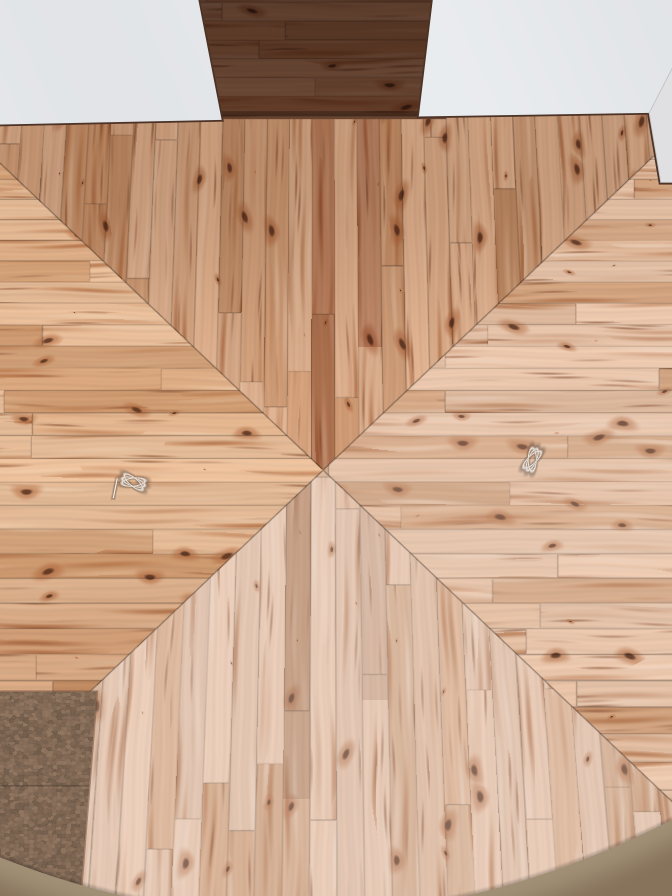
Give the GLSL for this texture, as a WebGL 1 fragment shader.

```glsl
precision highp float;
uniform vec2 u_resolution;

float hash(vec2 c) {
  return fract(sin(dot(c, vec2(127.1, 311.7))) * 43758.5);
}

// Coverage of a signed distance, about one pixel soft
float fill(float d) {
  return clamp(0.5 - d * u_resolution.y, 0.0, 1.0);
}

// Cellular noise: x = distance to nearest point, y = random value of its cell
vec2 cellular(vec2 p) {
  vec2 base = floor(p), best = vec2(9.0, 0.0);
  for (int j = -1; j <= 1; j++) {
    for (int i = -1; i <= 1; i++) {
      vec2 c = base + vec2(float(i), float(j));
      float d = length(p - c - 0.15 - 0.7 * vec2(hash(c), hash(c + 41.3)));
      if (d < best.x) best = vec2(d, hash(c + 17.9));
    }
  }
  return best;
}

// Boards: q.x runs along the grain, q.y across it
vec3 planks(vec2 q, float width, float seed) {
  float across = q.y / width + 0.5;
  float row = floor(across);
  float span = 0.3 + 0.3 * hash(vec2(row, seed));
  float along = q.x / span + 9.0 * hash(vec2(seed, row + 5.0));
  vec2 id = vec2(row + seed * 37.0, floor(along));
  float tone = hash(id);
  vec3 col = mix(vec3(0.90, 0.775, 0.685), vec3(0.81, 0.64, 0.51), smoothstep(0.35, 0.95, tone));
  col *= 0.97 + 0.06 * hash(id + 3.0);

  // Wavy fine grain, broad and narrow streaks
  float g = q.y + 0.002 * sin(q.x * 14.0 + tone * 40.0) + 0.0008 * sin(q.x * 41.0 + tone * 90.0);
  col *= 1.0 + 0.015 * sin(g * 520.0 + tone * 30.0) + 0.012 * sin(g * 1100.0 + tone * 80.0);
  vec2 streak = cellular(vec2(q.x * 6.0, g * 120.0) + tone * 50.0);
  float body = 1.0 - smoothstep(0.0, 0.55, streak.x);
  col = mix(col, vec3(0.66, 0.41, 0.25), body * 0.7 * smoothstep(0.6, 1.0, streak.y));
  col = mix(col, vec3(0.94, 0.86, 0.80), body * 0.6 * smoothstep(0.4, 0.0, streak.y));
  vec2 vein = cellular(vec2(q.x * 13.0, g * 210.0) + tone * 30.0);
  col = mix(col, vec3(0.50, 0.29, 0.18), 0.55 * smoothstep(0.8, 1.0, vein.y) * (1.0 - smoothstep(0.0, 0.5, vein.x)));

  // Scattered knots of many sizes with warm halos
  vec2 knot = cellular(vec2(q.x * 17.0, across * 0.9 + 0.12 * sin(q.x * 90.0) + seed * 13.0));
  float size = 0.14 * smoothstep(0.78, 1.0, knot.y);
  col = mix(col, vec3(0.68, 0.41, 0.25), 0.5 * step(0.78, knot.y) * (1.0 - smoothstep(size, size * 2.4 + 0.05, knot.x)));
  col = mix(col, vec3(0.32, 0.18, 0.12), 0.8 * step(0.78, knot.y) * (1.0 - smoothstep(size * 0.4, size + 0.01, knot.x)));

  // Seams between rows and at board ends
  float f = fract(across), e = fract(along);
  float seam = min(min(f, 1.0 - f) * width, min(e, 1.0 - e) * span);
  return col * (1.0 - (0.06 + 0.2 * hash(id + 8.0)) * (1.0 - smoothstep(0.0, 0.0017, seam)));
}

// Four mitred fields of boards meeting at one centre
vec3 mitredFloor(vec2 d) {
  float mitre = (abs(d.y) - 0.95 * abs(d.x)) / 1.38;
  vec3 col;
  if (mitre > 0.0) {
    float up = step(0.0, d.y);
    float x = d.x / (1.0 - mix(0.3, 0.2, up) * d.y);
    float row = floor(x / 0.027 + 0.5);
    col = planks(vec2(d.y, x), 0.027, 1.0 + up);
    // Darker boards beside the axis
    float longBoard = step(abs(row + 1.0 - up), 0.1) * step(-0.367, d.y);
    float shortBoard = step(abs(row - 2.0), 0.1) * step(mix(-0.257, 0.137, up), d.y);
    col *= 1.0 - max(longBoard, shortBoard) * mix(vec3(0.10, 0.13, 0.15), vec3(0.12, 0.21, 0.25), up);
    vec3 upper = mix(vec3(0.96, 0.89, 0.82), vec3(0.85, 0.77, 0.69), smoothstep(0.05, 0.35, d.y));
    col = mix(mix(col, vec3(0.90, 0.83, 0.79), 0.25), col * upper, up);
  } else {
    float right = step(0.0, d.x);
    col = planks(vec2(d.x, d.y * (1.0 + 0.25 * d.y)), 0.026, 5.0 + right);
    col *= mix(vec3(1.0, 0.95, 0.87), vec3(1.0, 0.985, 0.965), right);
    col = mix(col, vec3(0.91, 0.83, 0.78), 0.22 * right * smoothstep(0.2, 0.0, abs(d.y + 0.03)));
    col *= 1.0 - vec3(0.08, 0.12, 0.15) * smoothstep(-0.08, -0.2, d.y) * (1.0 - right);
  }
  return col * (1.0 - 0.3 * (1.0 - smoothstep(0.0, 0.0016, abs(mitre))));
}

// Small coil of cable made from turned ellipses
float coil(vec2 p, float angle) {
  float d = 1.0;
  for (int i = 0; i < 3; i++) {
    float a = angle + 0.4 * (float(i) - 1.0);
    vec2 q = vec2(cos(a) * p.x + sin(a) * p.y, cos(a) * p.y - sin(a) * p.x);
    d = min(d, abs(length(q * vec2(0.35, 1.0)) - 0.0045));
  }
  return d - 0.0005;
}

void main() {
  vec2 p = gl_FragCoord.xy / u_resolution * vec2(0.75, 1.0);
  vec3 col = mitredFloor(p - vec2(0.3607, 0.4753));

  // Cables and their soft shadows
  vec2 a = p - vec2(0.149, 0.462);
  float tail = max(abs(a.x + 0.019 - 0.2 * a.y) - 0.0007, abs(a.y + 0.007) - 0.011);
  float cable = min(min(coil(a, -0.3), coil(p - vec2(0.594, 0.487), 1.15)), tail);
  col *= 1.0 - 0.3 * (1.0 - smoothstep(0.0, 0.003, cable));
  col = mix(col, vec3(0.94, 0.92, 0.90), fill(cable));

  // Bare chipboard corner
  float board = max(p.y - 0.228, p.x - 0.108 + 0.08 * (0.228 - p.y));
  vec2 chip = cellular(p * vec2(190.0, 260.0));
  vec3 chipboard = vec3(0.53, 0.43, 0.35) * (0.88 + 0.22 * chip.y - 0.1 * chip.x);
  chipboard *= 1.0 - 0.2 * fill(abs(p.y - 0.123) - 0.001);
  col = mix(col, vec3(0.40, 0.27, 0.20), 0.5 * fill(board - 0.0015));
  col = mix(col, chipboard, fill(board));

  // Dark passage
  vec3 dark = planks(p, 0.021, 11.0) * vec3(0.45, 0.35, 0.29) * (1.0 - 1.2 * (p.y - 0.9));
  dark *= 1.0 - 0.25 * fill(abs(p.y - 0.873) - 0.003);
  col = mix(col, dark, fill(max(0.867 - p.y, abs(p.x - 0.358) - 0.14)));

  // White walls with brown trim
  float leftWall = max(0.861 + 0.021 * p.x - p.y, p.x - 0.2214 - 0.194 * (1.0 - p.y));
  float rightWall = max(0.8627 + 0.0156 * p.x - p.y, 0.483 - 0.12 * (1.0 - p.y) - p.x);
  float sideWall = max(0.796 - p.y, 0.724 + 0.167 * (0.874 - p.y) - p.x);
  sideWall = max(sideWall, (p.y - 0.874 - 1.94 * (p.x - 0.724)) / 2.18);
  float walls = min(leftWall, rightWall);
  col = mix(col, vec3(0.30, 0.20, 0.15), fill(min(walls, sideWall) - 0.002));
  col = mix(col, vec3(0.90, 0.91, 0.92) + 0.015 * sin(p.x * 9.0 + p.y * 4.0), fill(walls));
  col = mix(col, vec3(0.88, 0.88, 0.89) - 0.12 * fill(-sideWall - 0.001), fill(sideWall));

  // Curved rim along the bottom
  float bend = p.x - 0.3288;
  float rim = p.y + 0.0221 - 0.604 * bend * bend;
  col *= 1.0 - 0.2 * (1.0 - smoothstep(0.0, 0.006, rim));
  col = mix(col, mix(vec3(0.63, 0.56, 0.46), vec3(0.53, 0.45, 0.36), smoothstep(0.0, -0.05, rim)), fill(rim));
  gl_FragColor = vec4(col, 1.0);
}
```
